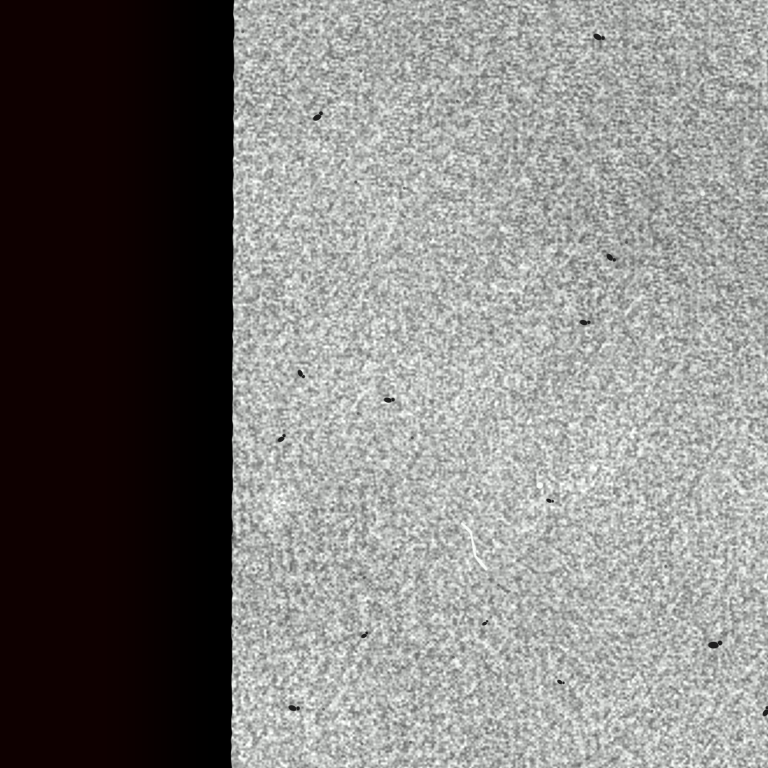
Write a Shadertoy shader that draws this texture.

```glsl
// Grainy grey film sheet beside a near-black, faintly red margin.
// Two rotated layers of value noise make the grain; soft gaussians shade it,
// and distance functions add the dust specks, pale flecks and a curved scratch.

float hash(vec2 p) {
    return fract(sin(dot(p, vec2(127.1, 311.7))) * 43758.5453);
}

float valueNoise(vec2 p) {
    vec2 cell = floor(p), f = fract(p);
    f = f * f * (3.0 - 2.0 * f);
    float low = mix(hash(cell), hash(cell + vec2(1, 0)), f.x);
    float high = mix(hash(cell + vec2(0, 1)), hash(cell + vec2(1, 1)), f.x);
    return mix(low, high, f.y);
}

mat2 rotation(float angle) {
    float c = cos(angle), s = sin(angle);
    return mat2(c, s, -s, c);
}

// Elliptical falloff, 1 at the centre
float glow(vec2 p, vec2 centre, vec2 size) {
    vec2 d = (p - centre) / size;
    return exp(-dot(d, d));
}

float segmentDistance(vec2 p, vec2 a, vec2 b) {
    vec2 ab = b - a;
    return length(p - a - ab * clamp(dot(p - a, ab) / dot(ab, ab), 0.0, 1.0));
}

float coverage(float dist, float soft) {
    return 1.0 - smoothstep(-soft, soft, dist);
}

// Irregular dust grain: a tilted ellipse with a small satellite
float speck(vec2 p, vec2 centre, float radius, float soft) {
    float seed = hash(centre * 91.0);
    vec2 d = rotation((seed - 0.5) * 2.4) * (p - centre);
    float body = length(d * vec2(0.8, 1.3)) - radius;
    float satellite = length(d - radius * vec2(1.5, 0.5)) - radius * 0.55;
    return coverage(min(body, satellite), soft);
}

// Sparse faint dust, at most one grain per cell
float scatteredDust(vec2 p, float cells, float chance, float soft) {
    vec2 id = floor(p * cells);
    float seed = hash(id + 17.3);
    vec2 offset = 0.25 + 0.5 * vec2(hash(id + 3.1), hash(id + 8.7));
    float dist = length(p - (id + offset) / cells) - 0.0018;
    return step(seed, chance) * coverage(dist, soft);
}

float filmGrain(vec2 p) {
    float fine = valueNoise(p * 330.0 + 11.0);
    float coarse = valueNoise(rotation(0.6) * p * 245.0 + 37.0);
    return fine + coarse - 1.0;
}

// Broad uneven brightness of the sheet
float sheetTone(vec2 p) {
    float tone = 0.715;
    tone -= 0.075 * glow(p, vec2(0.90, 0.74), vec2(0.30, 0.22));
    tone -= 0.030 * glow(p, vec2(0.52, 0.97), vec2(0.30, 0.12));
    tone -= 0.025 * glow(p, vec2(0.42, 0.24), vec2(0.16, 0.09));
    tone += 0.030 * glow(p, vec2(0.55, 0.62), vec2(0.13, 0.16));
    tone += 0.025 * glow(p, vec2(0.78, 0.40), vec2(0.25, 0.14));
    tone += 0.030 * glow(p, vec2(0.36, 0.05), vec2(0.15, 0.09));
    return tone + 0.035 * (valueNoise(p * 14.0) - 0.5);
}

float scratch(vec2 p, float soft) {
    vec2 top = vec2(0.602, 0.318), bend = vec2(0.613, 0.307);
    vec2 low = vec2(0.619, 0.276), tail = vec2(0.633, 0.259);
    float dist = min(segmentDistance(p, top, bend), segmentDistance(p, bend, low));
    dist = min(dist, segmentDistance(p, low, tail));
    float width = 0.0012 + 0.0016 * valueNoise(p * 90.0);
    return coverage(dist - width, soft);
}

void mainImage(out vec4 fragColor, in vec2 fragCoord) {
    vec2 p = fragCoord / iResolution.xy;
    float soft = max(0.0012, 0.8 / iResolution.y);

    // Sheet with grain
    float grey = sheetTone(p) + 0.35 * filmGrain(p);

    // Pale smudge, flecks and scratch
    grey += 0.13 * glow(p, vec2(0.362, 0.341), vec2(0.018, 0.022));
    grey += 0.08 * glow(p, vec2(0.376, 0.363), vec2(0.009, 0.014));
    grey = mix(grey, 0.98, coverage(length(p - vec2(0.703, 0.368)) - 0.004, soft));
    grey = mix(grey, 0.94, coverage(length(p - vec2(0.915, 0.748)) - 0.003, soft));
    grey = mix(grey, 0.98, scratch(p, soft));

    // Dust: centre and radius of the main specks, then the faint scatter
    const vec3 dust[14] = vec3[14](
        vec3(0.778, 0.952, 0.0046), vec3(0.413, 0.847, 0.0046),
        vec3(0.794, 0.665, 0.0042), vec3(0.760, 0.580, 0.0042),
        vec3(0.391, 0.514, 0.0038), vec3(0.505, 0.479, 0.0042),
        vec3(0.366, 0.428, 0.0038), vec3(0.715, 0.348, 0.0030),
        vec3(0.929, 0.160, 0.0056), vec3(0.381, 0.078, 0.0044),
        vec3(0.474, 0.172, 0.0032), vec3(0.631, 0.188, 0.0028),
        vec3(0.729, 0.112, 0.0030), vec3(0.997, 0.072, 0.0042));
    float dark = 0.55 * scatteredDust(p, 18.0, 0.10, soft);
    for (int i = 0; i < 14; i++)
        dark = max(dark, speck(p, dust[i].xy, dust[i].z, soft));
    grey = mix(grey, 0.08, 0.94 * dark);
    vec3 sheet = clamp(grey * vec3(0.992, 1.006, 0.992), 0.0, 1.0);

    // Dark margin, its red cast fading toward the slightly ragged edge
    float redCast = 0.055 * (1.0 - smoothstep(0.12, 0.29, p.x));
    vec3 margin = vec3(redCast, 0.0, 0.0);
    float edge = mix(0.3015, 0.3045, p.y) + 0.0016 * (valueNoise(vec2(p.y * 110.0, 5.0)) - 0.5);
    fragColor = vec4(mix(margin, sheet, smoothstep(-soft, soft, p.x - edge)), 1.0);
}
```
